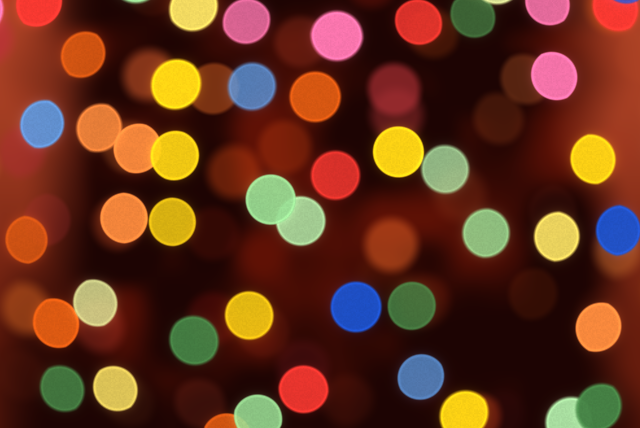
Reproduce this background procedurally as a Shadertoy shader.

```glsl
// Out-of-focus fairy lights: a dark red-brown haze between warm side walls,
// a layer of faint blurred discs, then a layer of crisp coloured discs.
// Discs sit on jittered grids and narrow to lens shapes away from the centre.

#define CELL_SIZE 0.170      // grid spacing of crisp lights, canvas height = 1
#define LIGHT_SHARE 0.84     // part of the cells holding a crisp light
#define LIGHT_RADIUS 0.0585
#define LENS_SQUEEZE 0.0095  // narrowing of the discs at the canvas edge
#define GHOST_CELL 0.190
#define GHOST_SHARE 0.85
#define RIM_GAIN 0.13
#define GRAIN_GAIN 0.055
#define SHADOW_COLOR vec3(0.115, 0.016, 0.010)
#define HAZE_COLOR vec3(0.46, 0.085, 0.025)
#define WALL_TOP vec3(0.66, 0.25, 0.14)
#define WALL_BOTTOM vec3(0.40, 0.11, 0.05)

// Integer hash: three values in 0..1 for a cell and a seed
vec3 hash3(vec2 cell, int seed) {
    uvec3 v = uvec3(ivec3(ivec2(cell) + 512, seed));
    v = v * 1664525u + 1013904223u;
    v.x += v.y * v.z; v.y += v.z * v.x; v.z += v.x * v.y;
    v ^= v >> 16u;
    v.x += v.y * v.z; v.y += v.z * v.x; v.z += v.x * v.y;
    return vec3(v >> 8u) / 16777216.0;
}

float valueNoise(vec2 p, int seed) {
    vec2 i = floor(p), f = fract(p);
    f = f * f * (3.0 - 2.0 * f);
    float low = mix(hash3(i, seed).x, hash3(i + vec2(1, 0), seed).x, f.x);
    float high = mix(hash3(i + vec2(0, 1), seed).x, hash3(i + 1.0, seed).x, f.x);
    return mix(low, high, f.y);
}

vec3 lightColor(float pick) {
    vec3 palette[12] = vec3[12](
        vec3(0.97, 0.22, 0.19), vec3(0.86, 0.35, 0.07), vec3(0.98, 0.54, 0.24),
        vec3(1.00, 0.84, 0.08), vec3(0.99, 0.90, 0.40), vec3(0.85, 0.88, 0.58),
        vec3(0.60, 0.87, 0.58), vec3(0.68, 0.90, 0.65), vec3(0.27, 0.51, 0.27),
        vec3(0.11, 0.32, 0.80), vec3(0.36, 0.60, 0.88), vec3(0.98, 0.46, 0.68));
    return palette[min(int(pick * 12.0), 11)];
}

// Signed distance to a disc clipped by a shifted copy of itself
float lensDistance(vec2 p, vec2 shift, float radius) {
    return max(length(p - shift), length(p + shift)) - radius;
}

// Radial shift of the two lens arcs for a light at a given place
vec2 lensShift(vec2 center, vec2 middle) {
    vec2 away = (center - middle) / length(middle);
    return LENS_SQUEEZE * away * smoothstep(0.1, 0.7, length(away));
}

vec3 background(vec2 p, float aspect) {
    float haze = 0.65 * valueNoise(p * 4.5, 1) + 0.35 * valueNoise(p * 10.0, 2);
    vec3 col = mix(SHADOW_COLOR, HAZE_COLOR, 0.75 * smoothstep(0.36, 0.85, haze));
    float side = abs(2.0 * p.x / aspect - 1.0);
    float reach = side + 0.14 * (p.y - 0.6) + 0.16 * (valueNoise(p * 6.0, 3) - 0.5);
    vec3 wall = mix(WALL_BOTTOM, WALL_TOP, smoothstep(0.15, 0.85, p.y));
    return mix(col, wall, smoothstep(0.72, 1.0, reach));
}

// Faint, soft, mostly red and orange discs
vec3 addGhosts(vec3 col, vec2 p, vec2 middle) {
    vec2 home = floor(p / GHOST_CELL);
    for (int j = -1; j <= 1; j++)
    for (int i = -1; i <= 1; i++) {
        vec2 cell = home + vec2(i, j);
        vec3 place = hash3(cell, 11), look = hash3(cell, 12);
        vec2 center = (cell + 0.1 + 0.8 * place.xy) * GHOST_CELL;
        float blur = mix(0.006, 0.022, look.x);
        float d = lensDistance(p - center, lensShift(center, middle), 0.061);
        float opacity = 0.06 + 0.62 * look.y * look.y * look.y;
        vec3 tint = mix(vec3(0.85, 0.08, 0.07), vec3(0.82, 0.32, 0.07), look.z);
        tint = mix(tint, lightColor(place.z), 0.2);
        float present = step(place.z, GHOST_SHARE);
        col = mix(col, tint, present * opacity * smoothstep(blur, -blur, d));
    }
    return col;
}

// Crisp discs with a brighter rim, fine grain and a slight halo
vec3 addLights(vec3 col, vec2 p, vec2 middle, float pixel) {
    float grain = valueNoise(p * 330.0, 4) - 0.5;
    vec2 home = floor(p / CELL_SIZE);
    for (int j = -1; j <= 1; j++)
    for (int i = -1; i <= 1; i++) {
        vec2 cell = home + vec2(i, j);
        vec3 place = hash3(cell, 21), look = hash3(cell, 22);
        if (place.z > LIGHT_SHARE) continue;
        vec2 center = (cell + 0.1 + 0.8 * place.xy) * CELL_SIZE;
        float radius = LIGHT_RADIUS * mix(0.96, 1.04, look.y);
        float d = lensDistance(p - center, lensShift(center, middle), radius);
        float blur = max(pixel, mix(0.0025, 0.006, look.z * look.z));
        vec3 tint = lightColor(look.x);
        float rim = exp(-pow((d + 0.004) / 0.003, 2.0));
        vec3 glow = tint * (1.0 + RIM_GAIN * rim + GRAIN_GAIN * grain);
        float opacity = mix(0.68, 1.0, sqrt(look.y));
        col += 0.10 * tint * exp(-max(d, 0.0) / 0.010) * smoothstep(0.05, 0.0, d);
        col = mix(col, glow, opacity * smoothstep(blur, -blur, d));
    }
    return col;
}

void mainImage(out vec4 fragColor, in vec2 fragCoord) {
    vec2 p = fragCoord / iResolution.y;
    float aspect = iResolution.x / iResolution.y;
    vec2 middle = vec2(0.5 * aspect, 0.5);
    vec3 col = background(p, aspect);
    col = addGhosts(col, p, middle);
    col = addLights(col, p, middle, 1.0 / iResolution.y);
    fragColor = vec4(clamp(col, 0.0, 1.0), 1.0);
}
```
